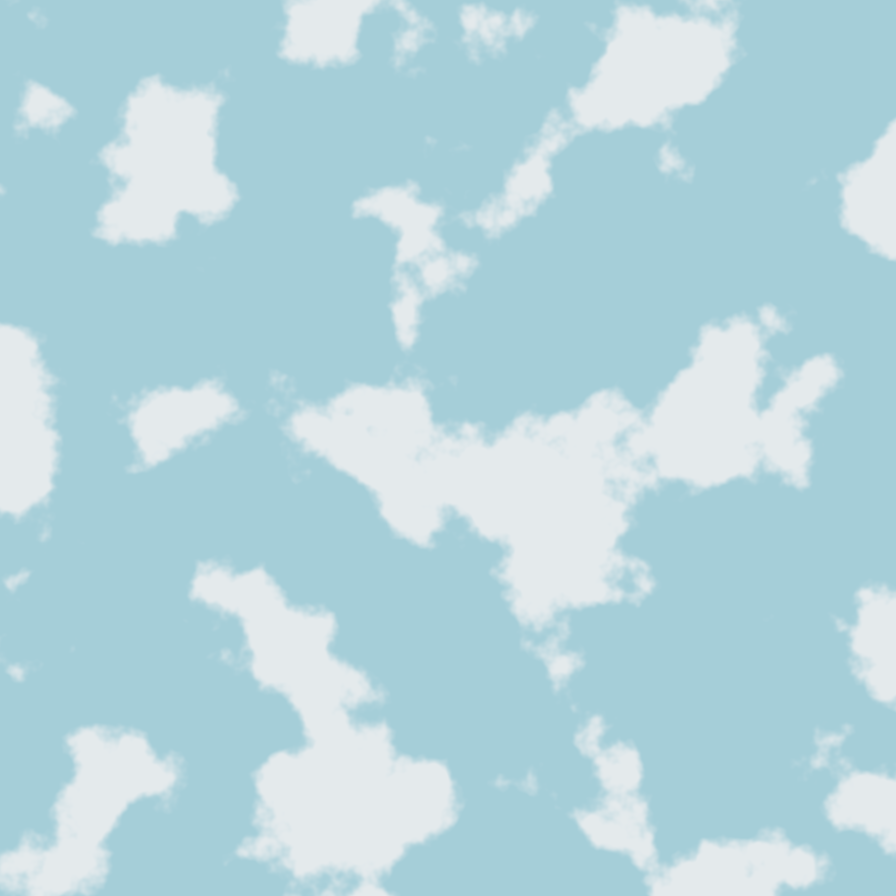
This texture is drawn by a WebGL 2 fragment shader. Its source:

```glsl
#version 300 es
precision highp float;

uniform vec2 u_resolution;
out vec4 fragColor;

const vec3 SKY_COLOR = vec3(0.648, 0.808, 0.848);
const vec3 CLOUD_COLOR = vec3(0.893, 0.917, 0.926);
const float CLOUD_SCALE = 4.6;      // base noise cells across the canvas
const vec2 CLOUD_OFFSET = vec2(13.7, 41.3);
const int OCTAVES = 6;
const float GAIN = 0.5;
const float COVER_START = 0.068;    // density where wisps begin
const float COVER_FULL = 0.235;     // density where clouds turn opaque
const float TAU = 6.2831853;

// Integer hash of a lattice point, mapped to 0..1
float hash(ivec2 cell) {
    uvec2 q = uvec2(cell) * uvec2(1597u, 3812u) + uvec2(7919u, 104729u);
    uint h = (q.x ^ (q.y << 7)) * 747796405u + q.y * 277803u;
    h = ((h >> 15) ^ h) * 739981u;
    h = ((h >> 13) ^ h) * 668265263u;
    h ^= h >> 16;
    return float(h >> 8) / 16777216.0;
}

// Slope contribution of one lattice corner
float cornerSlope(ivec2 cell, vec2 delta) {
    float angle = TAU * hash(cell);
    return dot(vec2(cos(angle), sin(angle)), delta);
}

float gradientNoise(vec2 p) {
    vec2 base = floor(p);
    vec2 f = p - base;
    ivec2 cell = ivec2(base);
    vec2 w = f * f * f * (f * (f * 6.0 - 15.0) + 10.0);
    float bottom = mix(cornerSlope(cell, f),
                       cornerSlope(cell + ivec2(1, 0), f - vec2(1.0, 0.0)), w.x);
    float top = mix(cornerSlope(cell + ivec2(0, 1), f - vec2(0.0, 1.0)),
                    cornerSlope(cell + ivec2(1, 1), f - vec2(1.0, 1.0)), w.x);
    return mix(bottom, top, w.y);
}

// Octaves are turned against each other to hide the lattice
float cloudDensity(vec2 p) {
    const mat2 turnAndDouble = mat2(1.6, 1.2, -1.2, 1.6);
    float density = 0.0;
    float amplitude = 1.0;
    for (int i = 0; i < OCTAVES; i++) {
        density += amplitude * gradientNoise(p);
        p = turnAndDouble * p + vec2(17.3, 9.1);
        amplitude *= GAIN;
    }
    return density;
}

void main() {
    vec2 uv = gl_FragCoord.xy / min(u_resolution.x, u_resolution.y);
    float density = cloudDensity(uv * CLOUD_SCALE + CLOUD_OFFSET);

    // Soft cutoff leaves clear sky and flat cloud interiors
    float cover = smoothstep(COVER_START, COVER_FULL, density);
    fragColor = vec4(mix(SKY_COLOR, CLOUD_COLOR, cover), 1.0);
}
```
